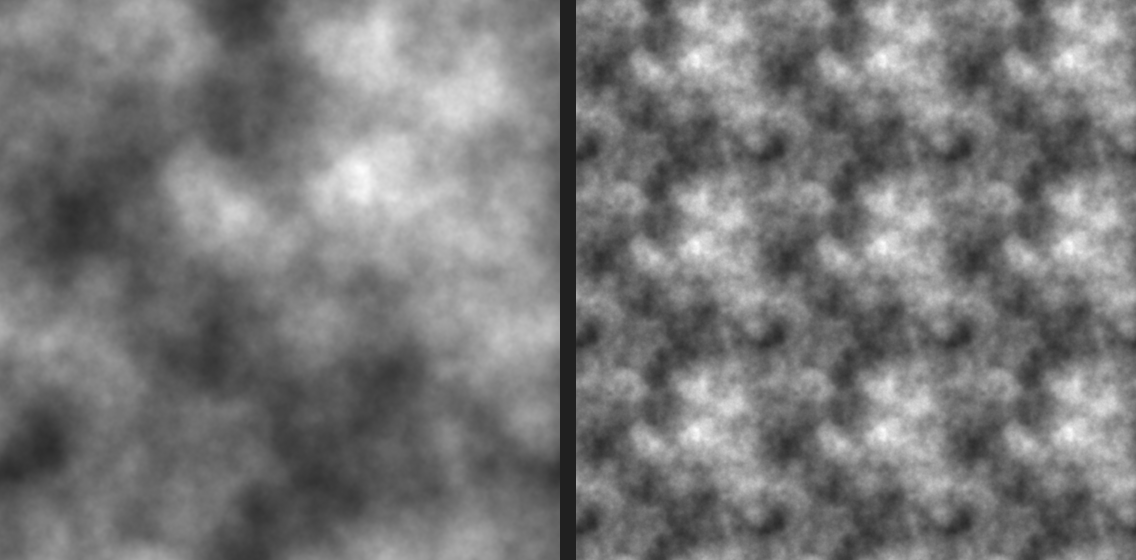
Left, the tile; right, the same tile 3 across and 3 down.
Write a Shadertoy shader that draws this texture.

```glsl
// Soft grey clouds that tile: a sum of cosine waves with random phases.
// Every wave has a whole number of cycles per canvas, and its height falls
// with the square of its frequency, which gives a smooth fractal haze.

const float TAU = 6.28318;

float randomPhase(vec2 cycles) {
    return TAU * fract(sin(dot(cycles, vec2(127.1, 311.7))) * 43758.5);
}

float wave(vec2 cycles, vec2 uv) {
    return cos(TAU * dot(cycles, uv) + randomPhase(cycles));
}

// Cloud height with mean 0 and standard deviation 1.
float clouds(vec2 uv) {
    float height = 0.0;
    float power = 0.0;

    // Broad shapes: every whole-number wave up to eight cycles.
    for (int y = 0; y <= 8; y++) {
        for (int x = -8; x <= 8; x++) {
            vec2 cycles = vec2(x, y);
            float k2 = dot(cycles, cycles);
            if (k2 > 64.0 || (y == 0 && x <= 0)) continue;
            float amplitude = 1.0 / (k2 + 2.0);
            height += amplitude * wave(cycles, uv);
            power += 0.5 * amplitude * amplitude;
        }
    }

    // Fine mottling: sparse waves over four octaves, turned by the golden angle.
    for (int i = 0; i < 160; i++) {
        float frequency = 8.0 * exp2((float(i) + 0.5) / 40.0);
        float angle = 2.39996 * float(i);
        vec2 cycles = floor(frequency * vec2(cos(angle), sin(angle)) + 0.5);
        float amplitude = 0.23 / frequency;
        height += amplitude * wave(cycles, uv);
        power += 0.5 * amplitude * amplitude;
    }
    return height / sqrt(power);
}

void mainImage(out vec4 fragColor, in vec2 fragCoord) {
    vec2 uv = fragCoord / iResolution.xy;
    float height = clouds(uv);

    // Mid grey, with the highlights stretched slightly more than the shadows.
    float grey = 0.464 + 0.142 * height + 0.012 * height * height;
    fragColor = vec4(vec3(clamp(grey, 0.0, 1.0)), 1.0);
}
```
